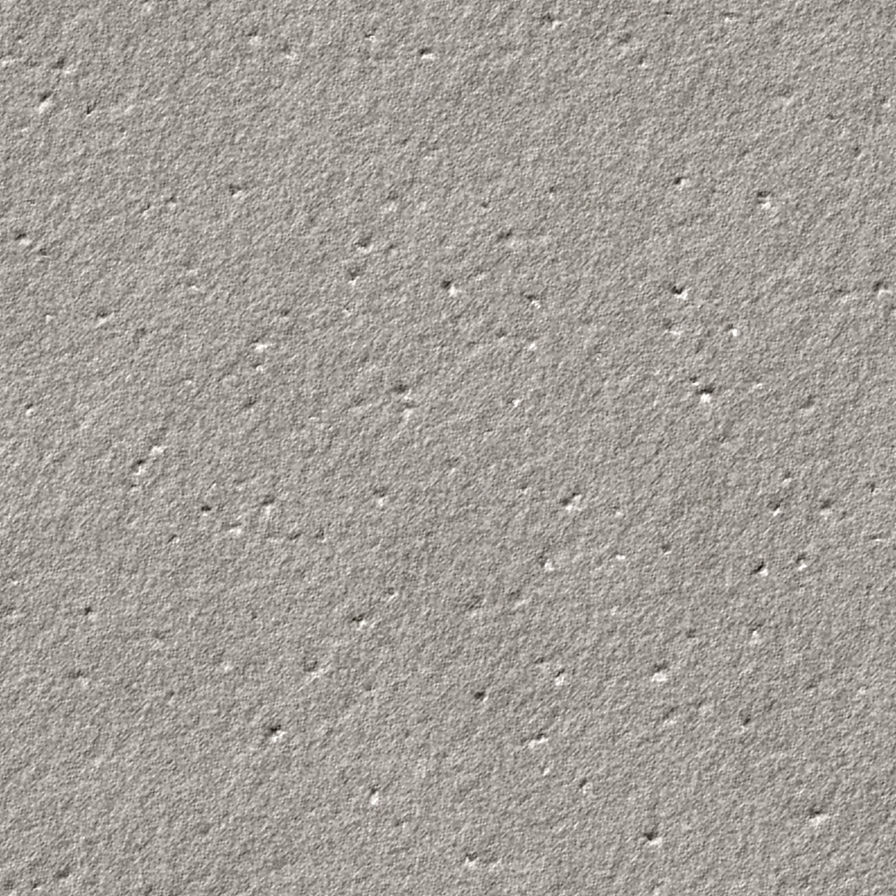
A WebGL 2 fragment shader for this texture:

```glsl
#version 300 es
precision highp float;
// Fine grained grey concrete, lit from the upper left and scattered with small pits.

#define BASE_COLOR vec3(0.640, 0.620, 0.592)
#define GRAIN_CONTRAST 0.22
#define SPECKLE_CONTRAST 0.20
#define ROUGH_CONTRAST 0.13
#define LUMP_CONTRAST 0.07
#define SWELL_CONTRAST 0.02
#define PATCH_CONTRAST 0.03
#define PIT_CELLS 32
#define PIT_DEPTH 0.95
#define PIT_RADIUS 0.0058
#define PIT_LIGHT vec2(-0.4, 0.917)

uniform vec2 u_resolution;
out vec4 fragColor;

// Integer hash of a lattice point, wrapped to the given period
float hash(ivec2 cell, ivec2 period, uint seed) {
    uvec2 c = uvec2((cell % period + period) % period);
    uint h = c.x * 1597334677u ^ c.y * 3812015801u ^ seed * 2654435769u;
    h = (h ^ (h >> 16)) * 2146121005u;
    h = (h ^ (h >> 15)) * 2221713035u;
    h ^= h >> 16;
    return float(h >> 8) / 16777216.0;
}

// Value noise that wraps after a whole number of cells
float valueNoise(vec2 p, ivec2 period, uint seed) {
    ivec2 cell = ivec2(floor(p));
    vec2 f = fract(p);
    f = f * f * (3.0 - 2.0 * f);
    float low = mix(hash(cell, period, seed),
                    hash(cell + ivec2(1, 0), period, seed), f.x);
    float high = mix(hash(cell + ivec2(0, 1), period, seed),
                     hash(cell + ivec2(1, 1), period, seed), f.x);
    return mix(low, high, f.y);
}

// Diagonal axes: x runs to the upper right, y to the upper left
vec2 diagonal(vec2 uv) {
    return vec2(uv.x + uv.y, uv.y - uv.x);
}

// Light on a bumpy layer: height difference along the light direction
float relief(vec2 uv, ivec2 cells, uint seed) {
    vec2 p = diagonal(uv) * vec2(cells);
    vec2 halfStep = vec2(0.0, 0.5);
    return valueNoise(p - halfStep, cells, seed) - valueNoise(p + halfStep, cells, seed);
}

// Scattered pits: shadow on the side near the light, glint on the far side
float pits(vec2 uv) {
    ivec2 period = ivec2(PIT_CELLS);
    vec2 p = uv * float(PIT_CELLS);
    ivec2 home = ivec2(floor(p));
    float shade = 0.0;
    for (int y = -1; y <= 1; y++) {
        for (int x = -1; x <= 1; x++) {
            ivec2 cell = home + ivec2(x, y);
            vec2 jitter = vec2(hash(cell, period, 11u), hash(cell, period, 12u));
            float size = hash(cell, period, 13u);
            float depth = pow(hash(cell, period, 14u), 5.0);
            float radius = PIT_RADIUS * mix(0.55, 1.2, size);
            vec2 d = (p - vec2(cell) - jitter) / (float(PIT_CELLS) * radius);

            // Stretch each pit a little along its own axis
            float angle = 0.4 + 1.2 * (hash(cell, period, 15u) - 0.5);
            vec2 axis = vec2(cos(angle), sin(angle));
            vec2 local = vec2(dot(d, axis) * 0.75, dot(d, vec2(-axis.y, axis.x)) * 1.15);
            float hollow = exp(-dot(local, local));
            shade -= PIT_DEPTH * depth * dot(d, PIT_LIGHT) * hollow;
        }
    }
    return shade;
}

void main() {
    vec2 uv = gl_FragCoord.xy / u_resolution;

    // Sand grains: lit bumps and plain speckle on two crossed lattices
    float light = GRAIN_CONTRAST * relief(uv, ivec2(233, 331), 1u);
    light += SPECKLE_CONTRAST * (valueNoise(uv * 397.0, ivec2(397), 8u) - 0.5);

    // Rougher relief up to gentle swells
    light += ROUGH_CONTRAST * relief(uv, ivec2(101, 137), 2u);
    light += LUMP_CONTRAST * relief(uv, ivec2(43, 61), 3u);
    light += SWELL_CONTRAST * relief(uv, ivec2(13, 17), 4u);

    // Broad, faint changes of tone
    light += PATCH_CONTRAST * (valueNoise(uv * 9.0, ivec2(9), 5u) - 0.5);

    // Pits with ragged rims
    vec2 ragged = vec2(valueNoise(uv * 190.0, ivec2(190), 6u),
                       valueNoise(uv * 190.0, ivec2(190), 7u)) - 0.5;
    light += pits(uv + ragged * PIT_RADIUS * 1.3);

    fragColor = vec4(clamp(BASE_COLOR + light, 0.0, 1.0), 1.0);
}
```
